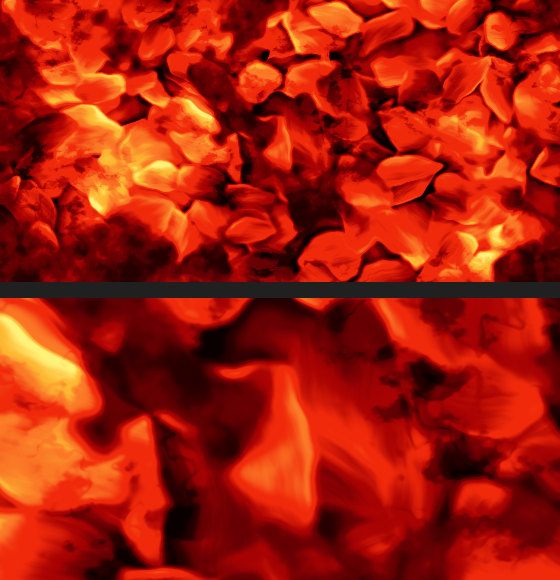
Top: the whole. Bottom: its middle third, enlarged.
Reproduce this texture procedurally as a Shadertoy shader.

```glsl
// Bed of glowing coals: layers of scattered, rotated facetted chunks are
// painted over one another into one heat field, which is charred by noise
// in patches and then turned into colour by an ember ramp.

float hash(vec2 p) {
    return fract(sin(dot(p, vec2(127.1, 311.7))) * 43758.5);
}

float noise(vec2 p) {
    vec2 i = floor(p), f = fract(p);
    f = f * f * (3.0 - 2.0 * f);
    return mix(mix(hash(i), hash(i + vec2(1, 0)), f.x),
               mix(hash(i + vec2(0, 1)), hash(i + vec2(1, 1)), f.x), f.y);
}

float fbm(vec2 p) {
    float sum = 0.0, amp = 0.533;
    for (int i = 0; i < 4; i++) {
        sum += amp * noise(p);
        p = mat2(1.6, 1.2, -1.2, 1.6) * p + 7.3;
        amp *= 0.5;
    }
    return sum;
}

// Irregular convex stone: x is the signed distance, y the tone of the facet
vec2 stone(vec2 q, float radius, vec2 seed) {
    float d = -1.0, tone = 0.5;
    for (int k = 0; k < 6; k++) {
        vec2 key = seed + float(k) * vec2(3.7, 1.9);
        float angle = (float(k) + 0.7 * hash(key)) * 1.0472;
        float side = dot(q, vec2(cos(angle), sin(angle)))
                   - radius * (0.6 + 0.5 * hash(key + 5.1));
        float t = clamp(0.5 + 0.5 * (side - d) / 0.03, 0.0, 1.0);
        d = mix(d, side, t) + 0.03 * t * (1.0 - t);
        tone = mix(tone, hash(key + 9.4), t);
    }
    return vec2(d, tone);
}

// Paints one layer of chunks over the heat already there
float paintLayer(float heat, vec2 p, float cellSize, float layer) {
    vec2 grid = p / cellSize + layer * 17.31;
    vec2 cell = floor(grid);
    for (int j = 1; j >= -1; j--)
    for (int i = -1; i <= 1; i++) {
        vec2 id = cell + vec2(i, j);
        vec2 seed = id + layer * 31.7;
        if (hash(seed + 0.3) > 0.72) continue;
        vec2 jitter = 0.5 + 0.6 * (vec2(hash(seed + 1.1), hash(seed + 2.2)) - 0.5);
        vec2 q = (grid - id - jitter) * cellSize;
        if (length(q) > cellSize * 1.15) continue;

        // Long axis leans around the horizontal, a few stand upright
        float turn = 1.9 * (hash(seed + 3.3) - 0.5);
        if (hash(seed + 3.9) > 0.75) turn += 1.4;
        float c = cos(turn), s = sin(turn);
        q = mat2(c, -s, s, c) * q;
        q.y *= 1.1 + 0.9 * hash(seed + 4.4);
        float radius = cellSize * (0.45 + 0.3 * hash(seed + 5.5));
        vec2 shape = stone(q, radius, seed);
        float d = shape.x;

        // Contact shadow on what lies below, sometimes a hot gap instead
        float gap = mix(-0.22, 0.08, hash(seed + 6.6));
        heat += gap * smoothstep(0.05, 0.0, d);

        float soft = mix(0.006, 0.017, hash(seed + 7.7));
        float cover = smoothstep(soft, -soft, d);
        if (cover <= 0.0) continue;

        // Body gradient, facetted glowing rim and lengthwise grain
        float aim = 6.2832 * hash(seed + 8.8);
        float body = 0.55 + 0.3 * (hash(seed + 9.9) - 0.5);
        body += 0.21 * dot(q / radius, vec2(cos(aim), sin(aim)));
        body += 0.4 * (shape.y - 0.42) * smoothstep(-0.065, 0.0, d);
        body += 0.1 * shape.y * smoothstep(-0.02, -0.002, d);
        body += 0.2 * (fbm(q * vec2(9.0, 32.0) + seed) - 0.5);
        heat = mix(heat, body, cover);
    }
    return heat;
}

vec3 emberColor(float heat) {
    vec3 color = vec3(0.04, 0.0, 0.0);
    color = mix(color, vec3(0.15, 0.00, 0.00), smoothstep(0.02, 0.14, heat));
    color = mix(color, vec3(0.40, 0.00, 0.01), smoothstep(0.14, 0.26, heat));
    color = mix(color, vec3(0.66, 0.01, 0.01), smoothstep(0.26, 0.37, heat));
    color = mix(color, vec3(0.94, 0.16, 0.04), smoothstep(0.37, 0.52, heat));
    color = mix(color, vec3(0.98, 0.47, 0.15), smoothstep(0.58, 0.78, heat));
    color = mix(color, vec3(0.99, 0.72, 0.20), smoothstep(0.78, 0.92, heat));
    return mix(color, vec3(1.0, 0.95, 0.48), smoothstep(0.92, 1.12, heat));
}

void mainImage(out vec4 fragColor, in vec2 fragCoord) {
    vec2 p = fragCoord / iResolution.y;
    float width = iResolution.x / iResolution.y;

    // Broken outlines, then chunks from large below to small on top
    vec2 warped = p + 0.035 * (vec2(noise(p * 9.0), noise(p * 9.0 + 40.0)) - 0.5)
                    + 0.012 * (vec2(noise(p * 31.0), noise(p * 31.0 + 70.0)) - 0.5);
    float heat = 0.35 + 0.5 * (fbm(p * 6.0) - 0.5);
    for (int layer = 0; layer < 5; layer++)
        heat = paintLayer(heat, warped, 0.36 - 0.045 * float(layer), float(layer) + 1.0);

    // Broad glow, hot spots, ash pits and cracks
    heat += 0.6 * (fbm(p * 2.3 + 3.0) - 0.5) + 0.1 * (p.y - 0.45);
    heat += 0.32 * smoothstep(0.6, 0.8, fbm(p * 4.0 + 19.0));
    float ashy = smoothstep(0.42, 0.62, noise(p * 5.0 + 51.0));
    heat -= 0.14 * ashy * smoothstep(0.54, 0.72, fbm(p * vec2(22.0, 30.0)));
    heat -= 0.05 * ashy * smoothstep(0.04, 0.0, abs(fbm(warped * 13.0 + 8.0) - 0.5));

    // Charred lumps, dark flanks and a dead lower left corner
    float ragged = 0.5 * (fbm(p * 5.0 + 27.0) - 0.5);
    float charred = smoothstep(0.63, 0.71, fbm(warped * 3.6 + 12.0));
    float flank = smoothstep(0.12, 0.0, min(p.x, width - p.x) + ragged);
    float corner = smoothstep(0.45, 0.25, length(p * vec2(0.7, 1.6)) + ragged);
    float crust = 0.05 + 0.36 * pow(fbm(p * 17.0 + 5.0), 1.5);
    heat = mix(heat, crust, 0.9 * max(charred, max(0.8 * flank, corner)));

    fragColor = vec4(emberColor(heat), 1.0);
}
```
